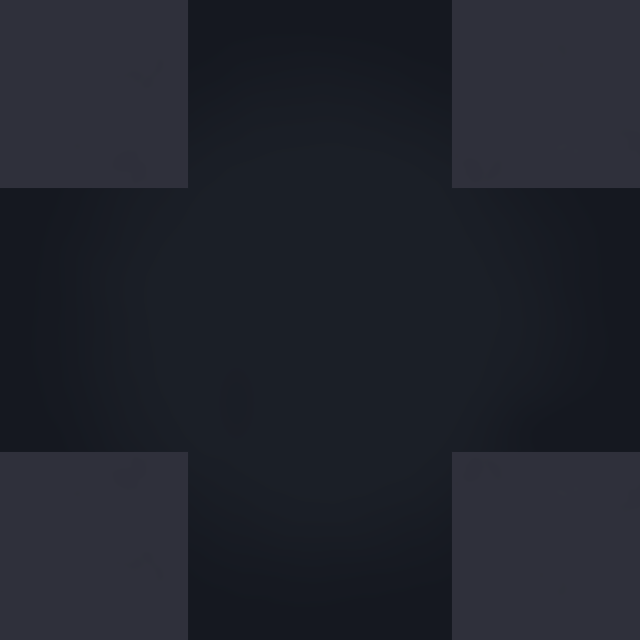
This background is drawn by a WebGL 1 fragment shader. Its source:

```glsl
precision highp float;
// A dark cross between four slate corner squares, with a faint central glow.
// The squares come from a mirrored distance function; the glow is a radial
// fade whose outline and tint are softly disturbed by layered sines.

uniform vec2 u_resolution;

#define CROSS_HALF_WIDTH 0.2062
#define GLOW_INNER 0.23
#define GLOW_OUTER 0.49
#define GLOW_WOBBLE 0.016
#define SMUDGE_STRENGTH 0.35
#define SLATE_MOTTLE 0.003
#define CENTER_COLOR vec3(0.106, 0.122, 0.153)
#define EDGE_COLOR vec3(0.082, 0.094, 0.125)
#define SMUDGE_COLOR vec3(0.098, 0.106, 0.141)
#define SLATE_COLOR vec3(0.184, 0.188, 0.231)

// Smooth variation in about -1..1, each layer warped by the previous one
float layeredSines(vec2 p) {
  float sum = 0.0;
  float weight = 0.5;
  for (int i = 0; i < 4; i++) {
    sum += weight * sin(p.x + 1.3 * sin(p.y)) * cos(p.y + 0.7);
    p = mat2(1.2, 1.4, -1.4, 1.2) * p + 1.7;
    weight *= 0.5;
  }
  return sum;
}

// Soft elliptical spot, one at its centre
float spot(vec2 p, vec2 center, vec2 radius) {
  vec2 d = (p - center) / radius;
  return exp(-dot(d, d));
}

// Positive inside the four corner squares
float cornerDistance(vec2 p) {
  vec2 q = abs(p) - CROSS_HALF_WIDTH;
  return min(q.x, q.y);
}

vec3 crossColor(vec2 p) {
  // Radial fade with a slightly uneven outline
  float radius = length(p) + GLOW_WOBBLE * layeredSines(p * 14.0);
  float fade = smoothstep(GLOW_INNER, GLOW_OUTER, radius);

  // Darker patch towards the lower right
  fade += SMUDGE_STRENGTH * spot(p, vec2(0.35, -0.17), vec2(0.09, 0.05));
  vec3 color = mix(CENTER_COLOR, EDGE_COLOR, min(fade, 1.0));

  // Faint violet smudge left of and below the middle
  float smudge = spot(p, vec2(-0.13, -0.13), vec2(0.03, 0.06));
  return mix(color, SMUDGE_COLOR, SMUDGE_STRENGTH * smudge);
}

void main() {
  float side = min(u_resolution.x, u_resolution.y);
  vec2 p = (gl_FragCoord.xy - 0.5 * u_resolution) / side;

  // Lightly mottled slate, mirrored between the upper and lower squares
  float mottle = layeredSines(vec2(p.x, abs(p.y)) * 22.0);
  vec3 slate = SLATE_COLOR + SLATE_MOTTLE * mottle;

  // Antialiased square edges, one pixel wide
  float corner = clamp(cornerDistance(p) * side + 0.5, 0.0, 1.0);
  gl_FragColor = vec4(mix(crossColor(p), slate, corner), 1.0);
}
```
